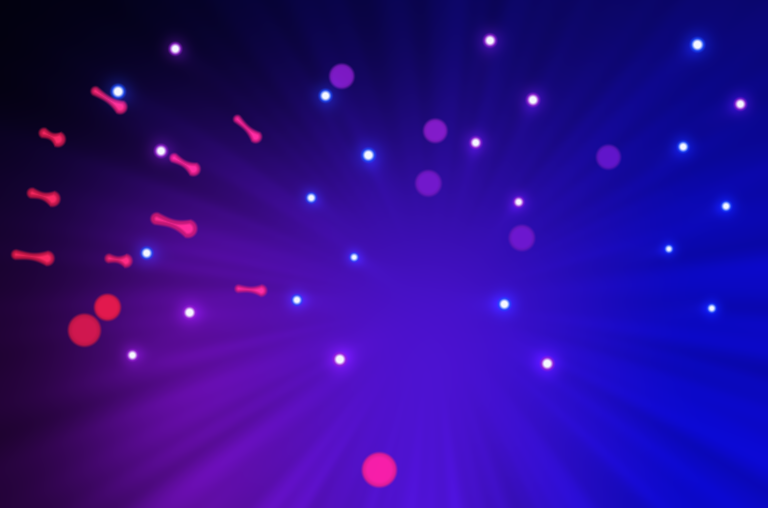
This background is drawn by a WebGL 2 fragment shader. Its source:

```glsl
#version 300 es
precision highp float;

uniform vec2 u_resolution;
out vec4 fragColor;

const vec3 NAVY = vec3(0.04, 0.02, 0.37);
const vec3 PLUM = vec3(0.22, 0.02, 0.35);
const vec3 MAGENTA_VIOLET = vec3(0.39, 0.05, 0.65);
const vec3 VIOLET = vec3(0.30, 0.07, 0.82);
const vec3 BLUE = vec3(0.04, 0.03, 0.74);
const vec3 ORCHID = vec3(0.60, 0.12, 0.84);
const vec3 PINK = vec3(0.98, 0.12, 0.66);
const vec3 RED = vec3(0.92, 0.10, 0.30);
const vec3 AZURE = vec3(0.10, 0.30, 1.0);
const vec3 WHITE = vec3(0.96, 0.97, 1.0);

float hash(float n) {
    return fract(sin(n * 91.345 + 4.7) * 4375.85);
}

vec2 gradientAt(vec2 cell) {
    float angle = 6.2832 * hash(dot(cell, vec2(1.37, 7.91)));
    return vec2(cos(angle), sin(angle));
}

float gradientNoise(vec2 p) {
    vec2 i = floor(p), f = p - i;
    vec2 u = f * f * f * (f * (f * 6.0 - 15.0) + 10.0);
    vec2 e = vec2(1.0, 0.0);
    float low = mix(dot(gradientAt(i), f), dot(gradientAt(i + e.xy), f - e.xy), u.x);
    float high = mix(dot(gradientAt(i + e.yx), f - e.yx), dot(gradientAt(i + e.xx), f - e.xx), u.x);
    return mix(low, high, u.y);
}

// Evenly spread point number n inside a box
vec2 scatter(float n, float seed, vec2 low, vec2 high) {
    return mix(low, high, fract(seed + n * vec2(0.7549, 0.5698)));
}

float coverage(float dist, float blur) {
    return 1.0 - smoothstep(-blur, blur, dist);
}

// Two bulbs joined by a narrow neck
float dumbbell(vec2 p, vec2 a, vec2 b, float headRadius, float tailRadius) {
    vec2 axis = b - a;
    float t = clamp(dot(p - a, axis) / dot(axis, axis), 0.0, 1.0);
    float neck = 1.0 - 0.45 * sin(3.1416 * t);
    return length(p - a - axis * t) - mix(headRadius, tailRadius, t) * neck;
}

vec3 backdrop(vec2 uv) {
    vec3 color = mix(PLUM, MAGENTA_VIOLET, smoothstep(0.0, 0.30, uv.x));
    color = mix(color, VIOLET, smoothstep(0.22, 0.58, uv.x));
    color = mix(color, BLUE, smoothstep(0.55, 0.92, uv.x));
    float height = smoothstep(0.25, 1.08, uv.y - 0.12 * smoothstep(0.6, 1.0, uv.x));
    color = mix(color, NAVY, height);
    float cornerShade = smoothstep(0.75, 0.0, length((uv - vec2(0.0, 1.0)) * vec2(1.0, 1.3)));
    float leftShade = 1.0 - smoothstep(-0.1, 0.24, uv.x);
    return color * (1.0 - 0.75 * cornerShade) * (1.0 - 0.5 * leftShade);
}

// Soft light shafts fanning out of the focus
float shafts(vec2 offset) {
    float reach = length(offset);
    vec2 direction = offset / max(reach, 0.001);
    float rays = gradientNoise(direction * 6.0 + 3.0) + 0.5 * gradientNoise(direction * 15.0 + reach);
    return rays * smoothstep(0.1, 0.6, reach);
}

vec3 addDisc(vec3 color, vec2 offset, float radius, vec3 tint, float opacity, float blur) {
    float dist = length(offset) - radius;
    float rim = smoothstep(-0.35 * radius, 0.0, dist);
    return mix(color, tint * (1.0 - 0.12 * rim), opacity * coverage(dist, blur));
}

vec3 addStreak(vec3 color, vec2 p, vec2 head, vec2 tail, float radius, vec3 tint, float blur) {
    float dist = dumbbell(p, head, tail, radius, radius * 0.65);
    color = mix(color, tint * 0.85, 0.9 * coverage(dist, blur));
    return mix(color, tint + 0.06, coverage(dist + radius * 0.45, blur));
}

vec3 addSparkle(vec3 color, vec2 offset, vec2 inward, float radius, vec3 tint, float blur) {
    // Faint beam widening toward the focus
    float along = dot(offset, inward);
    float across = dot(offset, vec2(-inward.y, inward.x));
    float width = radius + 0.2 * max(along, 0.0);
    float beam = smoothstep(-0.005, 0.02, along) * exp(-along * 22.0 - across * across / (width * width));
    color += 0.12 * beam * mix(tint, VIOLET, 0.5);
    color += 0.25 * tint * exp(-dot(offset, offset) / (radius * radius * 3.5));
    color = mix(color, tint, 0.85 * coverage(length(offset) - radius, blur));
    return mix(color, WHITE, coverage(length(offset) - radius * 0.65, blur));
}

void main() {
    vec2 uv = gl_FragCoord.xy / u_resolution;
    vec2 p = gl_FragCoord.xy / u_resolution.y;
    vec2 stretch = vec2(u_resolution.x / u_resolution.y, 1.0);
    vec2 focus = vec2(0.56, 0.40) * stretch;
    float blur = max(0.004, 0.75 / u_resolution.y);

    vec3 color = backdrop(uv);
    color *= 1.0 + 0.28 * shafts(p - focus);

    // Translucent orchid discs
    for (float i = 0.0; i < 5.0; i++) {
        vec2 center = scatter(i, 0.43, vec2(0.36, 0.48), vec2(0.82, 0.85)) * stretch;
        vec3 tint = mix(ORCHID, VIOLET, 0.6 * hash(i + 3.0));
        color = addDisc(color, p - center, mix(0.022, 0.028, hash(i)), tint, 0.85, blur);
    }

    // Radial red and pink streaks
    for (float i = 0.0; i < 9.0; i++) {
        vec2 head = scatter(i, 0.17, vec2(0.0, 0.42), vec2(0.36, 0.84)) * stretch;
        vec2 outward = normalize(head - focus);
        vec2 tail = head + outward * mix(0.025, 0.065, hash(i + 11.0));
        vec3 tint = mix(RED, PINK, smoothstep(0.0, 0.3, uv.x) * 0.8);
        color = addStreak(color, p, head, tail, mix(0.011, 0.021, hash(i + 23.0)), tint, blur);
    }

    // Large warm discs
    color = addDisc(color, p - vec2(0.11, 0.35) * stretch, 0.032, RED, 0.85, blur);
    color = addDisc(color, p - vec2(0.14, 0.395) * stretch, 0.026, RED, 0.95, blur);
    color = addDisc(color, p - vec2(0.494, 0.075) * stretch, 0.034, PINK, 0.98, blur);

    // Bright pinpoints
    for (float i = 0.0; i < 24.0; i++) {
        vec2 center = scatter(i, 0.61, vec2(0.04, 0.28), vec2(0.99, 1.0)) * stretch;
        vec3 tint = mix(AZURE, ORCHID, step(0.45, hash(i + 41.0)));
        float radius = mix(0.008, 0.015, hash(i + 57.0));
        color = addSparkle(color, p - center, normalize(focus - center), radius, tint, blur);
    }

    fragColor = vec4(clamp(color, 0.0, 1.0), 1.0);
}
```
